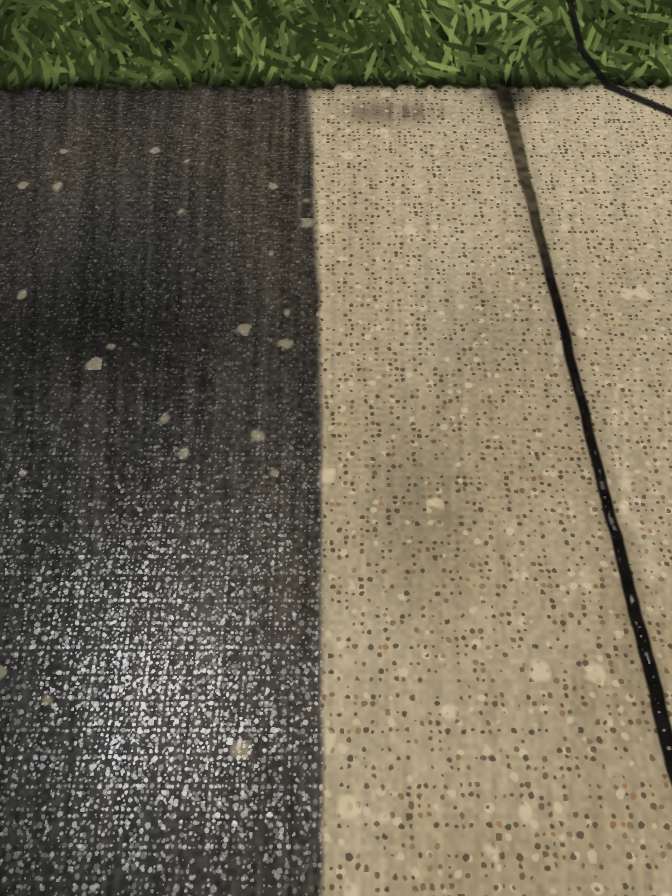
This texture is drawn by a WebGL 1 fragment shader. Its source:

```glsl
precision highp float;
uniform vec2 u_resolution;

const float GRASS_EDGE = 0.903;
const float HORIZON = 1.9;
const float GRAIN = 185.0;
const vec2 SUN_CENTER = vec2(0.25, 0.23);
const vec2 SUN_SIZE = vec2(0.19, 0.19);
const vec3 CLEAN_PALE = vec3(0.70, 0.645, 0.535);
const vec3 CLEAN_TAN = vec3(0.595, 0.535, 0.42);
const vec3 CHIP = vec3(0.81, 0.75, 0.62);
const vec3 DIRT_COLD = vec3(0.175, 0.175, 0.17);
const vec3 DIRT_WARM = vec3(0.255, 0.235, 0.195);
const vec3 GLINT = vec3(0.86, 0.85, 0.85);
const vec3 JOINT_WET = vec3(0.085, 0.075, 0.065);
const vec3 JOINT_DRY = vec3(0.29, 0.26, 0.20);
const vec3 GRASS_DARK = vec3(0.10, 0.135, 0.055);
const vec3 GRASS_LIGHT = vec3(0.50, 0.57, 0.32);

float hash(vec2 p) {
  return fract(sin(dot(p, vec2(127.1, 311.7))) * 43758.5453);
}

float noise(vec2 p) {
  vec2 i = floor(p), f = fract(p);
  f = f * f * (3.0 - 2.0 * f);
  return mix(mix(hash(i), hash(i + vec2(1, 0)), f.x),
             mix(hash(i + vec2(0, 1)), hash(i + 1.0), f.x), f.y);
}

float fbm(vec2 p) {
  float sum = 0.0, amp = 0.53;
  for (int i = 0; i < 4; i++) {
    sum += amp * noise(p);
    p = p * 2.03 + 11.7;
    amp *= 0.5;
  }
  return sum;
}

float blob(vec2 p, vec2 center, vec2 size) {
  vec2 d = (p - center) / size;
  return exp(-dot(d, d));
}

float segment(vec2 p, vec2 a, vec2 b) {
  vec2 ab = b - a;
  return length(p - a - ab * clamp(dot(p - a, ab) / dot(ab, ab), 0.0, 1.0));
}

// One irregular stone per cell: x = coverage, y = random tint
vec2 speck(vec2 p, float amount) {
  vec2 id = floor(p);
  vec2 center = 0.3 + 0.4 * vec2(hash(id + 17.0), hash(id + 41.0));
  float radius = 0.12 + 0.26 * hash(id + 7.3);
  float d = length(fract(p) - center) + 0.25 * (noise(p * 3.0) - 0.5);
  float shape = 1.0 - smoothstep(radius - 0.12, radius + 0.12, d);
  return vec2(shape * step(hash(id), amount), hash(id + 63.0));
}

vec3 cleanConcrete(vec2 uv, vec2 ground, float streak) {
  float light = 0.45 * smoothstep(0.3, 0.85, uv.y) + 0.9 * fbm(uv * 7.5) - 0.15;
  light += 0.25 * blob(uv, vec2(0.53, 0.22), vec2(0.08, 0.2));
  vec3 col = mix(CLEAN_TAN, CLEAN_PALE, clamp(light, 0.0, 1.0));
  col *= 1.0 - 0.13 * blob(uv, vec2(0.72, 0.62), vec2(0.09, 0.06));
  col *= 1.0 - 0.14 * blob(uv, vec2(0.62, 0.44), vec2(0.08, 0.09));
  col *= 1.0 - 0.7 * streak * blob(uv, vec2(0.59, 0.875), vec2(0.07, 0.012));
  col *= 0.9 + 0.1 * streak + 0.16 * noise(ground * 300.0);
  col = mix(col, CHIP, 0.65 * speck(ground * 120.0 + 5.0, 0.16).x);
  vec2 pebble = speck(ground * GRAIN, 0.42);
  vec3 tint = mix(vec3(0.25, 0.21, 0.17), vec3(0.58, 0.43, 0.27), pebble.y * pebble.y);
  col = mix(col, tint, pebble.x * 0.72);
  return mix(col, CHIP, 0.75 * speck(ground * 48.0, 0.035).x);
}

vec3 dirtyConcrete(vec2 uv, vec2 ground, float streak) {
  float warm = 0.6 * smoothstep(0.2, 0.42, uv.x) + 0.9 * fbm(uv * 7.0) - 0.36;
  warm += 0.55 * blob(uv, vec2(0.2, 0.83), vec2(0.3, 0.1));
  vec3 col = mix(DIRT_COLD, DIRT_WARM, clamp(warm, 0.0, 1.0));
  col *= 1.0 - 0.35 * blob(uv, vec2(0.13, 0.63), vec2(0.24, 0.06));
  col *= 0.55 + 0.4 * streak + 0.55 * noise(ground * 330.0);
  // Wet glints, thickest where the sun reflects
  float sun = blob(uv, SUN_CENTER, SUN_SIZE);
  float wet = 0.6 * sun + 0.22 * (1.0 - smoothstep(0.3, 0.62, uv.y));
  wet *= 0.6 + 0.8 * fbm(uv * 12.0);
  col += 0.085 * sun;
  for (int i = 0; i < 3; i++) {
    float layer = float(i);
    vec2 glint = speck(ground * GRAIN * (1.0 + 0.32 * layer) + layer * 31.7, 0.25 + 0.55 * wet);
    float strength = (0.16 + 0.85 * wet) * (0.4 + 0.9 * glint.y);
    col = mix(col, GLINT, glint.x * min(strength, 0.95));
  }
  return mix(col, CHIP, 0.5 * speck(ground * 55.0 + 3.0, 0.03).x);
}

// Overlapping layers of turned blades
vec3 grass(vec2 p) {
  vec3 col = GRASS_DARK * (0.6 + 0.8 * noise(p * 60.0));
  for (int i = 0; i < 9; i++) {
    float layer = float(i), angle = 0.35 + layer * 2.4;
    float c = cos(angle), s = sin(angle);
    vec2 r = mat2(c, s, -s, c) * p * vec2(27.0, 105.0) + layer * 19.3;
    r.y += 1.2 * sin(r.x * 1.7 + layer);
    vec2 id = floor(r), f = fract(r);
    float width = 0.84 * sqrt(f.x * (1.0 - f.x));
    float blade = 1.0 - smoothstep(width - 0.2, width + 0.1, abs(f.y - 0.5));
    float shade = hash(id + 3.1);
    vec3 tint = mix(GRASS_DARK, GRASS_LIGHT, 0.12 + 0.88 * shade * shade);
    col = mix(col, tint, blade * step(hash(id), 0.48) * 0.9);
  }
  return col * (0.6 + 0.75 * fbm(p * 16.0));
}

void main() {
  vec2 uv = gl_FragCoord.xy / u_resolution;
  vec2 scale = vec2(u_resolution.x / u_resolution.y, 1.0);
  vec2 p = uv * scale;
  vec2 ground = vec2(p.x - 0.5 * scale.x, 1.6) / (HORIZON - uv.y);
  float streak = noise(vec2((uv.x - 0.03 * uv.y) * 130.0, uv.y * 9.0));

  // Washed boundary
  float border = 0.479 - 0.035 * pow(uv.y, 5.0) + 0.008 * (fbm(uv * 30.0) - 0.5);
  float washed = smoothstep(-0.007, 0.007, uv.x - border);
  vec3 col = mix(dirtyConcrete(uv, ground, streak), cleanConcrete(uv, ground, streak), washed);

  // Expansion joint with damp edges and wet highlights
  float off = uv.x - 0.747 - 0.338 * (GRASS_EDGE - uv.y) + 0.003 * (noise(uv.yy * 35.0) - 0.5);
  float halfWidth = 0.012 - 0.005 * smoothstep(0.05, 0.6, uv.y) + 0.004 * smoothstep(0.72, 0.9, uv.y);
  col *= 1.0 - 0.28 * exp(-abs(off) / 0.012);
  col += 0.13 * blob(vec2(off, uv.y), vec2(0.035, 0.42), vec2(0.02, 0.09)) * noise(ground * 120.0);
  vec3 joint = mix(JOINT_WET, JOINT_DRY, smoothstep(0.64, 0.82, uv.y));
  joint *= 0.7 + 0.6 * noise(ground * 160.0);
  float shine = smoothstep(0.62, 0.85, noise(p * 200.0)) * (1.0 - smoothstep(0.3, 0.65, uv.y));
  joint += 0.4 * shine * (1.0 - smoothstep(0.0, 0.006, abs(off)));
  col = mix(col, joint, 1.0 - smoothstep(halfWidth - 0.003, halfWidth + 0.003, abs(off)));
  col *= 1.0 - 0.55 * blob(uv, vec2(0.76, 0.892), vec2(0.035, 0.013));

  // Lawn and shaded seam
  float rise = uv.y - GRASS_EDGE + 0.006 * exp(-uv.x * 9.0) + 0.007 * (noise(uv.xx * 75.0) - 0.5);
  col *= 1.0 - 0.4 * exp(min(rise, 0.0) / 0.005);
  vec3 turf = grass(p) * (0.4 + 0.6 * smoothstep(0.0, 0.018, rise));
  col = mix(col, turf, smoothstep(-0.002, 0.002, rise));

  // Dark cable crossing the corner
  vec2 bend = vec2(0.865, 0.945) * scale, ledge = vec2(0.905, 0.904) * scale;
  float cable = min(segment(p, vec2(0.845, 1.01) * scale, bend), segment(p, bend, ledge));
  cable = min(cable, segment(p, ledge, vec2(1.01, 0.871) * scale));
  col = mix(col, vec3(0.07), 0.88 * (1.0 - smoothstep(0.002, 0.0055, cable)));

  gl_FragColor = vec4(clamp(col, 0.0, 1.0), 1.0);
}
```
